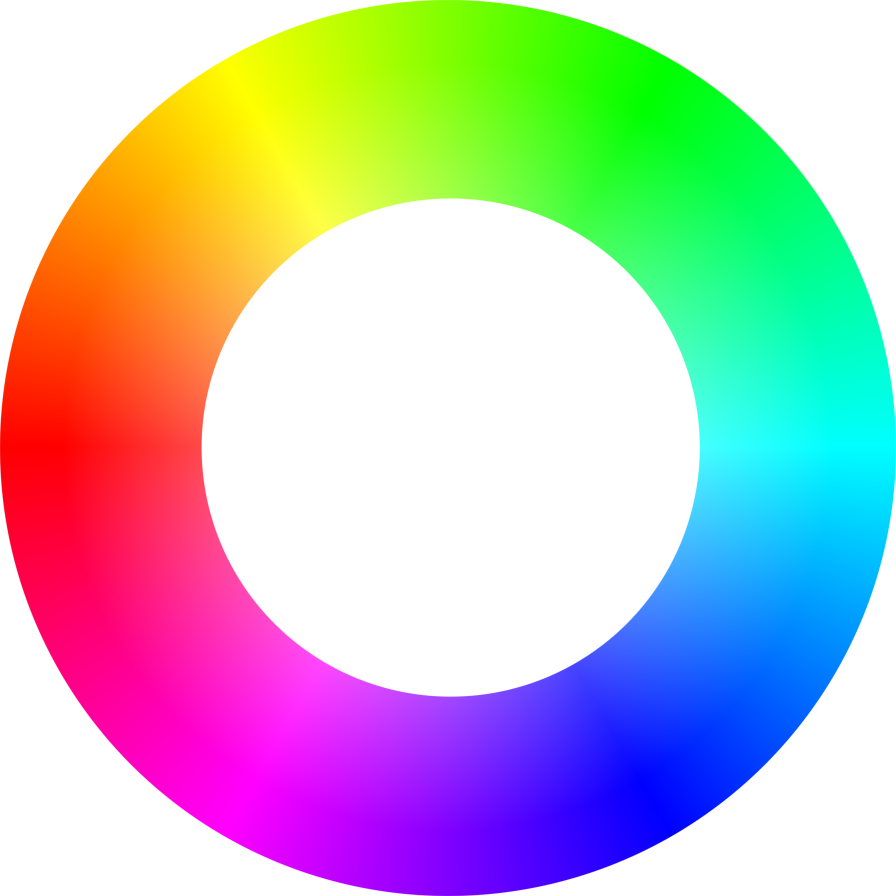
A WebGL 2 fragment shader for this background:

```glsl
#version 300 es
precision highp float;
// A hue ring on white: the angle around the centre picks the hue,
// the radius fades the colour from a pale inner rim to full saturation,
// and two circle distance functions cut the smooth ring edges.

uniform vec2 u_resolution;
out vec4 fragColor;

const float TAU = 6.2831853;
const vec3 WHITE = vec3(1.0);

// Fully saturated colour for a hue in turns: red, yellow, green, cyan, blue, magenta.
vec3 pureHue(float hue) {
    vec3 offset = vec3(0.0, 2.0, 1.0) / 3.0;
    return clamp(abs(fract(hue + offset) * 6.0 - 3.0) - 1.0, 0.0, 1.0);
}

// Signed distance to a circle, negative inside.
float circle(vec2 p, vec2 center, float radius) {
    return length(p - center) - radius;
}

// Coverage of a shape from its signed distance, softened over one pixel.
float coverage(float dist, float pixel) {
    return smoothstep(-pixel, pixel, dist * -1.0);
}

// Clockwise hue wheel with red on the left and a white tint near the middle.
vec3 hueWheel(vec2 p, vec2 center, float innerTint, float innerRadius, float pureRadius) {
    vec2 d = p - center;
    float hue = 0.5 - atan(d.y, d.x) / TAU;
    float fade = clamp((pureRadius - length(d)) / (pureRadius - innerRadius), 0.0, 1.0);
    return mix(pureHue(hue), WHITE, innerTint * fade);
}

void main() {
    float side = min(u_resolution.x, u_resolution.y);
    vec2 p = (gl_FragCoord.xy - 0.5 * u_resolution) / side + 0.5;
    float pixel = 0.75 / side;

    // Ring layout in canvas units; the hole sits slightly off centre.
    vec2 wheelCenter = vec2(0.5, 0.502);
    vec2 holeCenter = vec2(0.503, 0.5005);
    float holeRadius = 0.278;

    vec3 wheel = hueWheel(p, wheelCenter, 0.28, holeRadius, 0.43);
    float disc = coverage(circle(p, vec2(0.5), 0.5), pixel);
    float hole = coverage(circle(p, holeCenter, holeRadius), pixel);

    fragColor = vec4(mix(WHITE, wheel, disc * (1.0 - hole)), 1.0);
}
```
